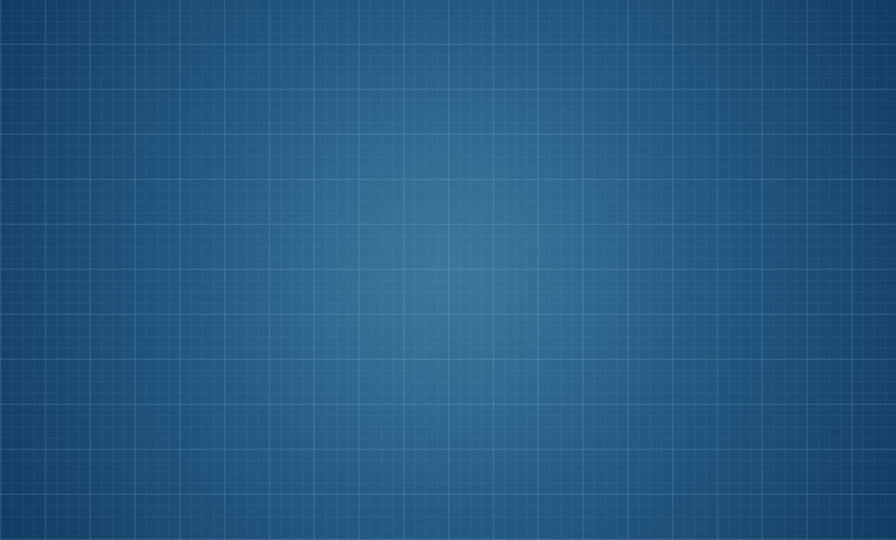
Write a Shadertoy shader that draws this pattern.

```glsl
// Drafting grid: pale ruled lines, 20 x 12 squares each split in 4 x 4,
// over a blue radial glow that darkens toward the corners.
// Lines use box-filtered coverage; a faint wrapping grain roughens the sheet.

float hash(vec2 p) {
    return fract(sin(dot(p, vec2(127.1, 311.7))) * 43758.5453);
}

// Value noise whose lattice repeats after "period" cells.
float wrappedNoise(vec2 p, vec2 period) {
    vec2 i = floor(p), f = fract(p);
    f = f * f * (3.0 - 2.0 * f);
    float a = hash(mod(i, period));
    float b = hash(mod(i + vec2(1, 0), period));
    float c = hash(mod(i + vec2(0, 1), period));
    float d = hash(mod(i + vec2(1, 1), period));
    return mix(mix(a, b, f.x), mix(c, d, f.x), f.y);
}

// Fraction of the pixel covered by lines of the given width, per axis.
vec2 lineCoverage(vec2 uv, vec2 count, float width) {
    vec2 pixel = count / iResolution.xy;
    vec2 dist = abs(fract(uv * count - 0.5 * width + 0.5) - 0.5);
    return clamp((0.5 * (width + pixel) - dist) / pixel, vec2(0.0), min(vec2(1.0), width / pixel));
}

void mainImage(out vec4 fragColor, in vec2 fragCoord) {
    vec2 uv = fragCoord / iResolution.xy;
    vec2 squares = vec2(20, 12);

    // Radial glow, measured in canvas heights from the centre
    float radius = length((uv - 0.5) * vec2(squares.x / squares.y, 1.0));
    float core = pow(min(radius / 0.4, 1.0), 1.25);
    vec3 color = mix(vec3(0.230, 0.468, 0.606), vec3(0.154, 0.372, 0.528), core);
    color = mix(color, vec3(0.068, 0.232, 0.386), clamp((radius - 0.4) / 0.57, 0.0, 1.0));

    // Paper grain
    vec2 grainCells = squares * 16.0;
    color += 0.006 * (wrappedNoise(uv * grainCells, grainCells) - 0.5);

    // Fine and main rulings; crossings build up slightly
    vec3 ink = vec3(0.68, 0.88, 0.96);
    vec2 fine = 0.042 * lineCoverage(uv, squares * 4.0, 0.12);
    vec2 bold = 0.095 * lineCoverage(uv, squares, 0.03);
    color = mix(color, ink, 1.0 - (1.0 - fine.x) * (1.0 - fine.y));
    color = mix(color, ink, 1.0 - (1.0 - bold.x) * (1.0 - bold.y));

    fragColor = vec4(color, 1.0);
}
```
